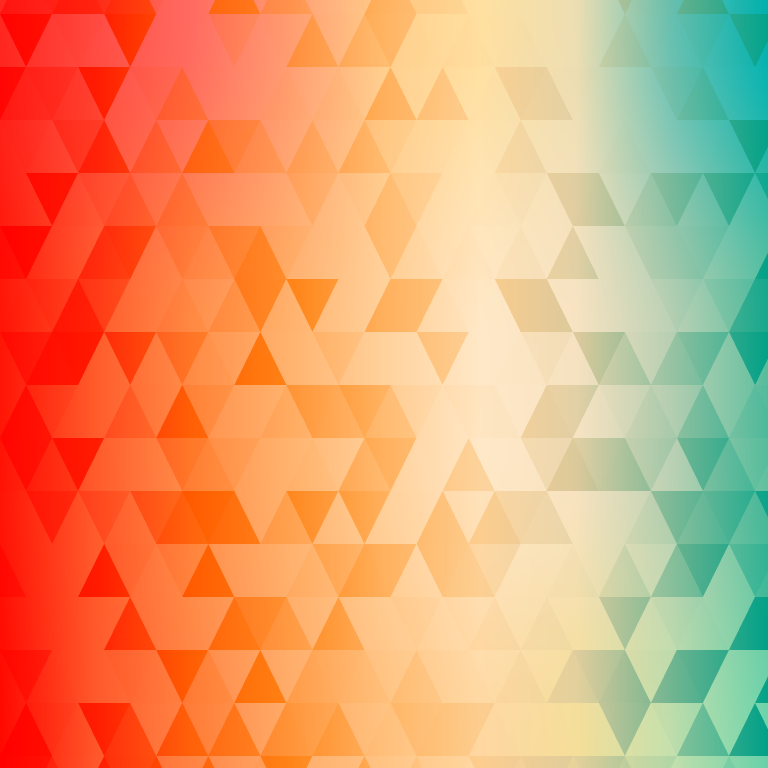
Write a WebGL 2 fragment shader that draws this background.

```glsl
#version 300 es
precision highp float;

uniform vec2 u_resolution;
out vec4 fragColor;

// Triangle grid, in canvas units
const float SIDE = 0.0678;
const float ROW_HEIGHT = 0.0690;
const float TOP_OFFSET = 0.0182;

// Triangle tones: hash below TONE_START stays plain
const float TONE_START = 0.25;
const float TONE_POWER = 1.6;
const float SEED = 7.0;
const int SAMPLES = 3;

// Horizontal colour ramps, evenly spaced from left to right
const int STOPS = 9;
const vec3 TOP_RAMP[STOPS] = vec3[STOPS](
    vec3(1.00, 0.15, 0.12), vec3(1.00, 0.30, 0.27), vec3(1.00, 0.42, 0.38),
    vec3(1.00, 0.61, 0.45), vec3(1.00, 0.81, 0.55), vec3(1.00, 0.88, 0.63),
    vec3(0.93, 0.87, 0.70), vec3(0.40, 0.76, 0.71), vec3(0.00, 0.70, 0.70));
const vec3 MIDDLE_RAMP[STOPS] = vec3[STOPS](
    vec3(1.00, 0.08, 0.02), vec3(1.00, 0.36, 0.17), vec3(1.00, 0.56, 0.29),
    vec3(1.00, 0.70, 0.43), vec3(1.00, 0.82, 0.61), vec3(1.00, 0.91, 0.78),
    vec3(0.97, 0.89, 0.76), vec3(0.74, 0.82, 0.71), vec3(0.37, 0.75, 0.62));
const vec3 BOTTOM_RAMP[STOPS] = vec3[STOPS](
    vec3(1.00, 0.03, 0.00), vec3(1.00, 0.35, 0.17), vec3(1.00, 0.52, 0.27),
    vec3(1.00, 0.67, 0.41), vec3(1.00, 0.77, 0.52), vec3(1.00, 0.85, 0.64),
    vec3(0.96, 0.87, 0.60), vec3(0.77, 0.88, 0.68), vec3(0.43, 0.83, 0.67));
const vec3 DEEP_RAMP[STOPS] = vec3[STOPS](
    vec3(1.00, 0.00, 0.00), vec3(1.00, 0.10, 0.00), vec3(1.00, 0.36, 0.00),
    vec3(1.00, 0.51, 0.08), vec3(1.00, 0.69, 0.36), vec3(0.99, 0.80, 0.55),
    vec3(0.86, 0.79, 0.61), vec3(0.42, 0.70, 0.56), vec3(0.00, 0.63, 0.53));

float hash(vec2 cell) {
    vec3 q = fract(vec3(cell.xyx + SEED) * vec3(0.1031, 0.1030, 0.0973));
    q += dot(q, q.yzx + 33.33);
    return fract((q.x + q.y) * q.z);
}

vec3 ramp(vec3 colors[STOPS], float x) {
    float position = clamp(x, 0.0, 1.0) * float(STOPS - 1);
    int index = min(int(position), STOPS - 2);
    return mix(colors[index], colors[index + 1], position - float(index));
}

// Depth of tone for the triangle that holds p
float triangleTone(vec2 p) {
    float v = (1.0 - TOP_OFFSET - p.y) / ROW_HEIGHT;
    float row = floor(v);
    float u = p.x / SIDE - 0.5 * mod(row, 2.0);
    float nearest = round(u);
    bool pointsUp = abs(u - nearest) < 0.5 * fract(v);
    float column = pointsUp ? 2.0 * nearest : 2.0 * floor(u) + 1.0;
    float h = hash(vec2(column, row) + 40.0);
    return pow(smoothstep(TONE_START, 1.0, h), TONE_POWER);
}

void main() {
    vec2 uv = gl_FragCoord.xy / u_resolution;

    // Average the tone over the pixel for smooth edges
    float tone = 0.0;
    for (int j = 0; j < SAMPLES; j++) {
        for (int i = 0; i < SAMPLES; i++) {
            vec2 offset = (vec2(i, j) + 0.5) / float(SAMPLES) - 0.5;
            tone += triangleTone(uv + offset / u_resolution);
        }
    }
    tone /= float(SAMPLES * SAMPLES);

    // Soft backdrop that shifts from bottom to top
    vec3 color = mix(ramp(BOTTOM_RAMP, uv.x), ramp(MIDDLE_RAMP, uv.x), smoothstep(0.02, 0.42, uv.y));
    color = mix(color, ramp(TOP_RAMP, uv.x), smoothstep(0.55, 0.98, uv.y));

    // Deeper triangles over the backdrop
    color = mix(color, ramp(DEEP_RAMP, uv.x), tone);
    fragColor = vec4(color, 1.0);
}
```
